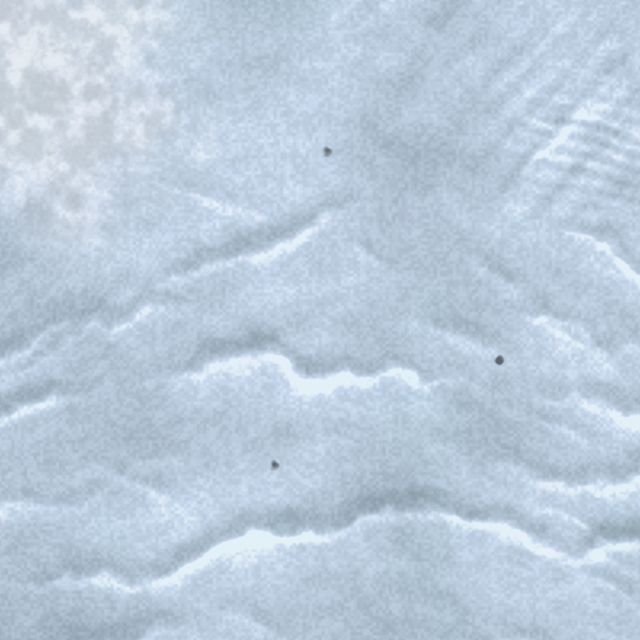
Give the GLSL for this texture, as a Shadertoy shader.

```glsl
// Pale blue snow with wind-carved folds, drawn as a tone from dark to light.
// Layered noise gives the soft ground; arched crests, short creases, ripples
// and a few specks are added on top, then the tone is mapped to colours.

#define SHADOW vec3(0.60, 0.67, 0.725)
#define GROUND vec3(0.73, 0.80, 0.87)
#define SHEEN  vec3(0.775, 0.845, 0.925)
#define LIGHT  vec3(0.89, 0.94, 0.97)
#define FROST  vec3(0.84, 0.86, 0.885)
#define GRAIN_SCALE 200.0
#define GRAIN_AMOUNT 0.62
#define CREST_WIDTH 0.0105
#define CREST_ROWS 6
#define CREASES 14
#define SPECKS 3

float hash(vec2 p) {
    return fract(sin(dot(p, vec2(127.1, 311.7))) * 43758.5);
}

float noise(vec2 p) {
    vec2 i = floor(p), f = fract(p);
    f = f * f * (3.0 - 2.0 * f);
    float low = mix(hash(i), hash(i + vec2(1, 0)), f.x);
    float high = mix(hash(i + vec2(0, 1)), hash(i + vec2(1, 1)), f.x);
    return mix(low, high, f.y);
}

// Four octaves, centred on zero
float fbm(vec2 p) {
    float sum = 0.0, gain = 0.5;
    for (int i = 0; i < 4; i++) {
        sum += gain * (noise(p) - 0.5);
        p = mat2(1.6, 1.2, -1.2, 1.6) * p + 7.3;
        gain *= 0.5;
    }
    return sum;
}

float bell(float x) { return exp(-x * x); }

// Lit lip just under the line, soft shade above it, faint glow below
float relief(float d, float width) {
    float lit = bell(d / (width * (d > 0.0 ? 0.7 : 1.3)));
    float shade = bell((d - 2.2 * width) / (1.6 * width));
    float glow = bell((d + 3.0 * width) / (3.0 * width));
    return lit - 0.6 * shade + 0.2 * glow;
}

// Long folds that rise to a peak and fall away; odd rows show only at the sides
float crests(vec2 uv) {
    float sum = 0.0;
    for (int i = 0; i < CREST_ROWS; i++) {
        float row = float(i), odd = mod(row, 2.0);
        float fromPeak = uv.x - 0.54 - 0.09 * cos(row * 1.5708);
        float slope = mix(0.36, 0.22, min(1.0, row * 0.5));
        float line = 0.71 - 0.13 * row - slope * sqrt(fromPeak * fromPeak + 0.002);
        line += 0.07 * (noise(vec2(uv.x * 8.0, row * 3.7)) - 0.5);
        line += 0.035 * (noise(vec2(uv.x * 21.0, row * 5.1)) - 0.5);
        line += 0.016 * (noise(uv * 48.0) - 0.5);
        float side = mix(1.0, 0.85 * smoothstep(0.2, 0.34, abs(fromPeak)), odd);
        float strength = smoothstep(0.1, 0.6, noise(vec2(uv.x * 5.0 + 2.0, row * 9.3)));
        strength *= 0.6 + 0.8 * noise(uv * 17.0 + row);
        float width = CREST_WIDTH * (0.55 + 0.55 * strength);
        sum += side * strength * relief(uv.y - line, width);
    }
    return sum;
}

// Short dents that fall to the right
float creases(vec2 uv) {
    float sum = 0.0;
    for (int i = 0; i < CREASES; i++) {
        float id = float(i);
        vec2 center = vec2(hash(vec2(id, 1.3)), (id + hash(vec2(id, 4.1))) / float(CREASES) * 0.8);
        float angle = -0.3 - 0.4 * hash(vec2(id, 6.7));
        vec2 along = vec2(cos(angle), sin(angle)), q = uv - center;
        float d = dot(q, vec2(-along.y, along.x)) + 0.022 * (noise(uv * 18.0 + id) - 0.5);
        float halfLength = 0.04 + 0.05 * hash(vec2(id, 8.9));
        sum += bell(dot(q, along) / halfLength) * relief(d, 0.008);
    }
    return sum;
}

// Fanned ripples and steep streaks in the upper right
float ripples(vec2 uv) {
    vec2 q = uv - vec2(0.93, 0.77);
    float area = bell(q.x / 0.12) * bell(q.y / 0.09);
    float phase = (q.y + 0.2 * q.x + 1.2 * q.x * q.y) * 270.0 + 7.0 * noise(uv * 13.0);
    float corner = smoothstep(1.25, 1.65, uv.x + uv.y);
    float streaks = fbm(vec2((uv.x + uv.y) * 6.0, (uv.y - uv.x) * 36.0));
    float ridge = relief(uv.y - uv.x + 0.07 + 0.04 * noise(uv * 24.0), 0.009);
    float ridgeArea = bell((uv.x - 0.85) / 0.05);
    return 0.38 * area * sin(phase) + 1.2 * corner * streaks + 0.65 * ridgeArea * ridge;
}

void mainImage(out vec4 fragColor, in vec2 fragCoord) {
    vec2 uv = fragCoord / iResolution.y;

    // Soft ground, streaks that follow the folds, and fine grain
    float fold = uv.y + 0.3 * abs(uv.x - 0.55);
    float tone = -0.1 + 1.15 * fbm(uv * 4.5) + 1.1 * fbm(vec2(uv.x * 5.0, fold * 14.0));
    tone += 0.55 * fbm(uv * 40.0);
    tone += GRAIN_AMOUNT * (noise(uv * GRAIN_SCALE) - 0.5);
    tone += 1.05 * crests(uv) + 0.5 * creases(uv) + ripples(uv);

    // Broken frost in the upper left
    float reach = length((uv - vec2(0.05, 0.89)) * vec2(0.9, 1.0));
    float frost = smoothstep(0.33, 0.04, reach + 0.3 * fbm(uv * 9.0));
    float flakes = smoothstep(-0.2, 0.28, fbm(uv * 42.0) + 0.3 * fbm(uv * 90.0));
    tone += 1.1 * frost * (flakes - 0.2);

    // Tone to colour, bluish first and whiter at the top
    vec3 color = mix(GROUND, SHADOW, clamp(-tone, 0.0, 1.3));
    color = mix(color, SHEEN, smoothstep(0.0, 0.4, tone));
    color = mix(color, LIGHT, smoothstep(0.3, 0.95, tone));
    vec3 frosted = FROST + vec3(0.1, 0.09, 0.09) * (flakes - 0.4);
    color = mix(color, frosted, 0.7 * frost);
    color += vec3(0.012, 0.0, 0.008) * (2.0 * fbm(uv * 6.0 + 31.0));

    // Small dark specks
    for (int i = 0; i < SPECKS; i++) {
        vec2 center = 0.2 + 0.6 * vec2(hash(vec2(i, 2.7)), hash(vec2(i, 9.2)));
        float d = length(uv - center) + 0.008 * (noise(uv * 110.0) - 0.5);
        color *= 1.0 - 0.5 * smoothstep(0.009, 0.002, d);
    }
    fragColor = vec4(color, 1.0);
}
```
